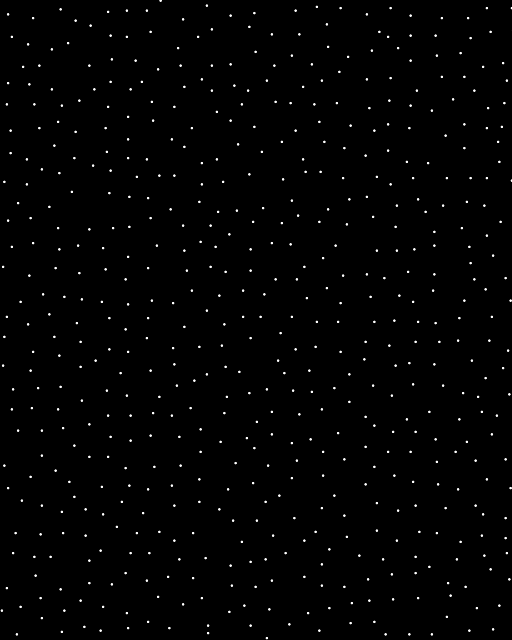
This texture is drawn by a Shadertoy shader. Its source:

```glsl
// Tiny white specks scattered evenly but irregularly over black.
// A jittered grid is relaxed by one repulsion step so specks keep apart,
// then each speck is drawn as a small smooth-edged disc.

#define ROWS 27.0          // grid cells over the canvas height
#define JITTER 1.0         // random offset, in cells
#define SPACING 0.98       // distance below which specks repel, in cells
#define PUSH 0.5           // strength of the repulsion
#define LATTICE 512.0      // fine lattice the specks sit on, per height
#define RADIUS 0.00195     // speck radius, in canvas heights
#define SPECK_COLOR vec3(1.0)
#define GROUND_COLOR vec3(0.0)

vec2 hash22(vec2 p) {
    vec2 q = vec2(dot(p, vec2(127.1, 311.7)), dot(p, vec2(269.5, 183.3)));
    return fract(sin(q) * 43758.5453);
}

// Random point belonging to a cell, in cell units
vec2 jitteredPoint(vec2 cell) {
    return cell + 0.5 + JITTER * (hash22(cell + 17.0) - 0.5);
}

// The same point pushed away from neighbours that are too close
vec2 relaxedPoint(vec2 cell) {
    vec2 point = jitteredPoint(cell);
    vec2 shift = vec2(0.0);
    for (int y = -1; y <= 1; y++) {
        for (int x = -1; x <= 1; x++) {
            if (x == 0 && y == 0) continue;
            vec2 away = point - jitteredPoint(cell + vec2(x, y));
            float gap = max(length(away), 0.001);
            shift += away / gap * max(SPACING - gap, 0.0) * PUSH;
        }
    }
    return point + shift;
}

// Distance to the nearest speck centre, in canvas heights
float speckDistance(vec2 uv) {
    vec2 home = floor(uv * ROWS);
    float nearest = 1.0;
    for (int y = -1; y <= 1; y++) {
        for (int x = -1; x <= 1; x++) {
            vec2 centre = relaxedPoint(home + vec2(x, y)) / ROWS;
            centre = (floor(centre * LATTICE) + 0.5) / LATTICE;
            nearest = min(nearest, length(uv - centre));
        }
    }
    return nearest;
}

void mainImage(out vec4 fragColor, in vec2 fragCoord) {
    vec2 uv = fragCoord / iResolution.y;
    float halfEdge = 0.5 / iResolution.y;

    // Smooth disc coverage
    float d = speckDistance(uv);
    float speck = 1.0 - smoothstep(RADIUS - halfEdge, RADIUS + halfEdge, d);

    fragColor = vec4(mix(GROUND_COLOR, SPECK_COLOR, speck), 1.0);
}
```
